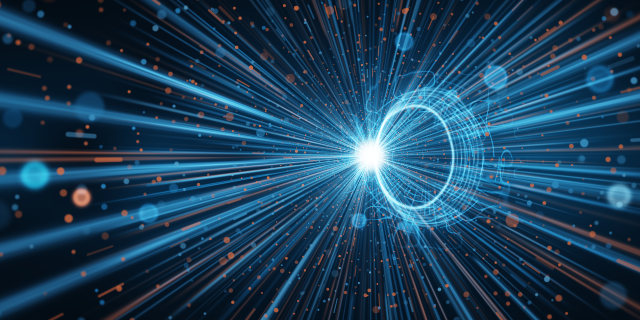
Write a WebGL 1 fragment shader that draws this background.

```glsl
precision highp float;
uniform vec2 u_resolution;

const float TAU = 6.28319;
const vec3 BLUE = vec3(0.13, 0.52, 0.85);
const vec3 ICE = vec3(0.54, 0.82, 1.0);
const vec3 ORANGE = vec3(1.0, 0.44, 0.26);

vec4 hash4(vec2 p) {
  vec4 q = fract(p.xyxy * vec4(0.1031, 0.1030, 0.0973, 0.1099));
  q += dot(q, q.wzxy + 33.33);
  return fract((q.xxyz + q.yzzw) * q.zywx);
}

float noise(vec2 p) {
  vec2 i = floor(p), f = fract(p);
  f = f * f * (3.0 - 2.0 * f);
  return mix(mix(hash4(i).x, hash4(i + vec2(1, 0)).x, f.x),
             mix(hash4(i + vec2(0, 1)).x, hash4(i + vec2(1, 1)).x, f.x), f.y);
}

// One ray per angular cell, with its own width, span and tint
vec3 rays(float a, float r, float n, float px) {
  float u = (a / TAU + 0.5) * n;
  vec4 h = hash4(vec2(floor(u), n));
  vec4 k = hash4(vec2(floor(u), n + 17.0));
  float x = (fract(u) - 0.5 - (h.x - 0.5) * 0.5) * TAU / n;
  float w = mix(0.0015, 0.007, h.y * h.y);
  float soft = w + 0.45 * px / r + 0.002 * smoothstep(0.6, 1.1, r);
  float start = 0.45 * h.z * h.z;
  float end = start + 0.15 + 0.8 * h.w;
  float span = smoothstep(start, start + 0.05, r) * (1.0 - smoothstep(end * 0.6, end, r));
  vec3 tint = k.x > 0.76 ? ORANGE * 0.7 : mix(BLUE, ICE, 0.6 * k.y);
  return tint * exp(-x * x / (soft * soft)) * w / soft * span * (0.15 + 1.1 * k.z * k.z);
}

// Dots or dashes in log-polar cells, growing away from the core; alpha is coverage
vec4 scatter(float a, float r, float n, float stretch, float chance, float warm, float px) {
  vec2 q = vec2(a / TAU + 0.5, log(r) / TAU / stretch) * n;
  vec4 h = hash4(floor(q) + n * 3.0);
  vec4 k = hash4(floor(q) + n * 7.0 + 31.0);
  vec2 d = (fract(q) - 0.5 - (h.xy - 0.5) * 0.4) * vec2(1.0, stretch);
  d.y = max(abs(d.y) - 0.18 * (stretch - 1.0), 0.0);
  float size = mix(0.07, 0.17, h.z * h.z);
  float edge = 0.6 * px * n / (TAU * r) + 0.04 * smoothstep(0.4, 1.1, r);
  float disc = 1.0 - smoothstep(size - edge, size + edge, length(d));
  vec3 tint = k.x < warm ? ORANGE : mix(BLUE, ICE, 0.6 * k.z);
  return vec4(tint, disc * step(h.w, chance) * (0.25 + 0.75 * k.y));
}

// Translucent disc with a brighter rim
float orb(vec2 p, vec2 c, float size, float blur) {
  float d = length(p - c) - size;
  return 0.5 * (1.0 - smoothstep(-blur, blur, d)) + 0.4 * exp(-d * d / (blur * blur));
}

// Four soft beams at the given angles
float beams(float a, vec4 angles, vec4 strength, float w) {
  vec4 d = (a - angles) / w;
  return dot(exp(-d * d), strength);
}

void main() {
  vec2 p = gl_FragCoord.xy / u_resolution * vec2(2.0, 1.0);
  float px = 1.0 / u_resolution.y;
  vec2 v = p - vec2(1.159, 0.513);
  float r = max(length(v), 0.002);
  float a = atan(v.y, v.x);

  // Dark backdrop with a blue haze to the sides and upper right
  vec3 col = vec3(0.020, 0.066, 0.105);
  float haze = exp(-v.y * v.y * 9.0) * smoothstep(0.0, 0.35, abs(v.x));
  col += vec3(0.01, 0.10, 0.16) * haze * noise(p * 4.0 + 3.0);
  col += vec3(0.02, 0.13, 0.20) * exp(-dot(p - vec2(1.7, 0.62), p - vec2(1.7, 0.62)) * 9.0);
  col += vec3(0.01, 0.14, 0.24) * exp(-r * 4.0);

  // Wide beams split into strands, warm beams, then finer rays
  float wide = beams(a, vec4(2.783, 2.992, -3.079, -2.893), vec4(0.9, 0.65, 0.6, 0.7), 0.022)
             + beams(a, vec4(-2.751, 0.414, 0.219, -0.148), vec4(0.75, 0.7, 0.95, 0.55), 0.021)
             + beams(a, vec4(-0.39, -2.137, -1.024, 2.527), vec4(0.5, 0.5, 0.6, 0.45), 0.017);
  float strands = 0.35 + 0.9 * noise(vec2(r * 4.0, a * 130.0 + 500.0));
  strands = mix(strands, 0.8, 0.7 * smoothstep(0.6, 1.1, r));
  col += mix(BLUE, ICE, 0.25) * wide * smoothstep(0.08, 0.5, r) * strands;
  float warm = beams(a, vec4(0.477, -0.345, -0.515, -2.583), vec4(0.5, 0.6, 0.4, 0.45), 0.011)
             + beams(a, vec4(3.13, -3.13, 0.60, 0.03), vec4(0.4, 0.4, 0.4, 0.35), 0.008);
  col += ORANGE * warm * smoothstep(0.25, 0.75, r) * strands;
  float sides = 0.42 + 0.55 * abs(v.x) / r;
  sides *= 0.55 + 0.85 * noise(vec2(a * 5.0 + 40.0, r * 2.0));
  for (int i = 0; i < 6; i++) {
    float n = 43.0 + 28.0 * float(i);
    col += rays(a, r, n, px) * sides * (0.95 + 1.2 * exp(-r * 8.0));
  }

  // Broken concentric arcs, radial ticks and wiry filaments around the portal
  vec2 g = p - vec2(1.335, 0.51);
  float gr = length(g);
  float ga = atan(g.y, g.x) / TAU + 0.5;
  float band = gr * 60.0;
  float gap = hash4(vec2(floor(ga * 18.0), floor(band))).x;
  float arc = 1.0 - smoothstep(0.03, 0.03 + 50.0 * px, abs(fract(band) - 0.5));
  float area = smoothstep(0.06, 0.16, gr) * (1.0 - smoothstep(0.18, 0.28, gr));
  col += BLUE * arc * area * step(0.5, gap) * 0.7;
  float tick = abs(fract(ga * 72.0) - 0.5) * gr * TAU / 72.0;
  float tickGap = step(0.6, hash4(vec2(floor(ga * 72.0), floor(gr * 22.0))).y);
  col += BLUE * 0.5 * area * tickGap * (1.0 - smoothstep(0.0, 1.2 * px, tick));
  float wire = abs(noise(p * 24.0) - 0.5);
  float fringe = exp(-pow((gr - 0.23) / 0.05, 2.0));
  col += BLUE * 0.6 * fringe * (1.0 - smoothstep(0.0, 0.07, wire));

  // Portal rim: a thin bright ellipse with strands spreading to the right
  for (int i = 0; i < 8; i++) {
    float k = float(i);
    vec2 e = (p - vec2(1.294 + 0.007 * k, 0.510)) / (vec2(0.122, 0.160) * (1.0 + 0.05 * k));
    float d = abs(length(e) - 1.0 + 0.03 * (noise(e * 3.0 + k * 7.0) - 0.5)) * 0.14;
    float w = (i == 0 ? 0.0028 : 0.0008) + 0.45 * px;
    float broken = 0.25 + 0.75 * noise(e * 5.0 + k * 13.0);
    col += mix(BLUE, ICE, 0.7) * exp(-d * d / (w * w)) * (i == 0 ? 1.3 : 0.5 * broken);
    col += BLUE * exp(-d * 60.0) * 0.06;
  }

  // Sparks, dashes and out-of-focus discs
  for (int i = 0; i < 5; i++) {
    float k = float(i);
    vec4 s = scatter(a, r, 88.0 - 17.0 * k, 1.0, 0.32 - 0.03 * k, 0.68 - 0.08 * k, px);
    col = mix(col, s.rgb, s.a * (k > 2.5 ? 0.45 : 0.85));
  }
  vec4 dash = scatter(a, r, 125.0, 6.0, 0.22, 0.7, px);
  col = mix(col, dash.rgb, dash.a * 0.6);

  // Large foreground orbs
  col += ICE * vec3(0.2, 0.9, 1.0) * orb(p, vec2(0.109, 0.453), 0.036, 0.013);
  col += ORANGE * 1.5 * orb(p, vec2(0.255, 0.383), 0.022, 0.009);
  col += BLUE * orb(p, vec2(1.549, 0.758), 0.034, 0.005);
  col += BLUE * 0.8 * orb(p, vec2(1.263, 0.870), 0.026, 0.005);
  col += ICE * 0.8 * orb(p, vec2(1.935, 0.388), 0.031, 0.011);
  col += BLUE * 0.6 * orb(p, vec2(1.875, 0.753), 0.038, 0.009);
  col += BLUE * 0.6 * orb(p, vec2(0.464, 0.333), 0.027, 0.006);
  col += BLUE * 0.8 * orb(p, vec2(1.122, 0.310), 0.021, 0.004);

  // Blazing core with spiky flare
  float flare = noise(vec2(a * 14.0 + 90.0, 2.0)) * noise(vec2(a * 37.0 + 300.0, 5.0));
  col += vec3(0.25, 0.70, 1.0) * exp(-r * 14.0) * (0.7 + 1.2 * flare);
  col += ICE * 1.8 * flare * exp(-r * 12.0);
  col += vec3(3.0) * exp(-r * r / 0.0012);

  // Vignette, highlight roll-off and contrast
  vec2 edge = p * vec2(0.5, 1.0) - 0.5;
  col *= 1.0 - 0.6 * dot(edge, edge);
  col = 1.0 - exp(-col * 1.5);
  col = mix(col, col * col * (3.0 - 2.0 * col), 0.5);
  gl_FragColor = vec4(col, 1.0);
}
```
